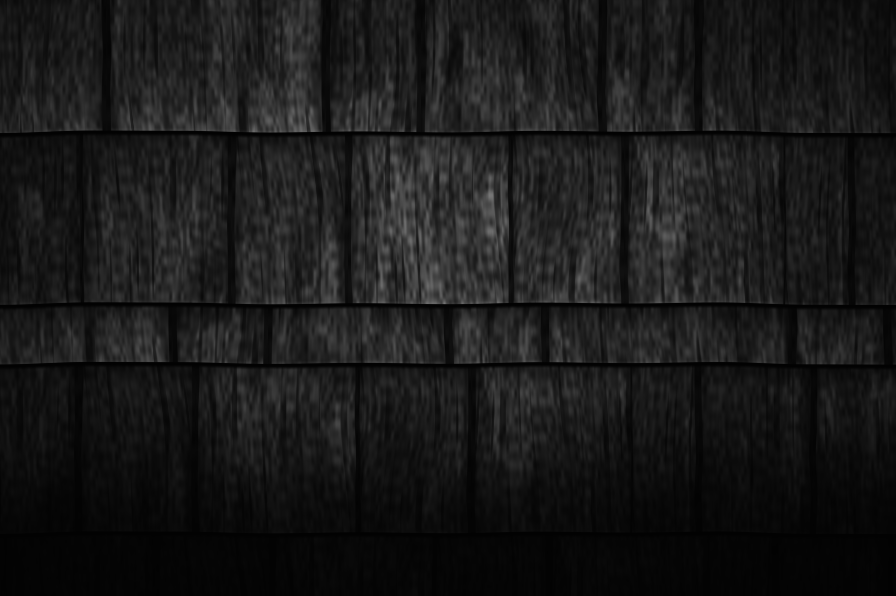
Write a WebGL 1 fragment shader that draws this texture.

```glsl
precision highp float;
// Weathered black wood shingles in five overlapping courses under a soft vignette.
// Two joint layouts (tall and short courses) recur with a sideways shift;
// grain, growth rings and bleached streaks come from stretched value noise.
uniform vec2 u_resolution;

float hash(vec2 p) {
  return fract(sin(dot(p, vec2(127.1, 311.7))) * 43758.545);
}

float noise(vec2 p) {
  vec2 cell = floor(p);
  vec2 f = fract(p);
  f = f * f * (3.0 - 2.0 * f);
  float low = mix(hash(cell), hash(cell + vec2(1.0, 0.0)), f.x);
  float high = mix(hash(cell + vec2(0.0, 1.0)), hash(cell + 1.0), f.x);
  return mix(low, high, f.y);
}

float fbm(vec2 p) {
  float sum = 0.0;
  float amp = 0.53;
  for (int i = 0; i < 4; i++) {
    sum += amp * noise(p);
    p = p * 2.1 + 5.3;
    amp *= 0.5;
  }
  return sum;
}

// Distance from x to the nearest gap edge, negative inside a gap.
float gapDistance(float x, vec4 jointsA, vec4 jointsB, vec4 halfA, vec4 halfB) {
  vec4 d = min(abs(x - jointsA) - halfA, abs(x - jointsB) - halfB);
  vec2 e = min(d.xy, d.zw);
  return min(e.x, e.y);
}

// Bare wood brightness; g is the grain position, up the height above the butt edge.
float woodTone(vec2 g, float up) {
  g.x += 0.14 * noise(g * vec2(1.4, 0.9)) + 0.03 * up;
  float fibre = 0.6 * noise(g * vec2(44.0, 3.5)) + 0.4 * noise(g * vec2(21.0, 1.5));
  float rings = 0.5 + 0.5 * sin(75.0 * (noise(g * vec2(1.8, 0.8)) + 0.3 * g.x));
  float stain = fbm(g * vec2(1.7, 1.0));
  float streaks = fbm(g * vec2(7.0, 1.4)) + 0.22 * exp(-5.0 * up);
  float bleach = smoothstep(0.5, 0.7, streaks);
  float cracks = smoothstep(0.66, 0.88, noise(g * vec2(30.0, 1.3)));
  float pits = noise(g * vec2(40.0, 13.0));
  float tone = 0.06 + 0.16 * fibre + 0.03 * rings + 0.16 * stain + 0.12 * bleach;
  return tone * mix(0.5, 1.2, pits) * (1.0 - 0.5 * cracks);
}

void main() {
  // The canvas is 5.1 units tall, with y running down from the top.
  float px = 5.1 / u_resolution.y;
  vec2 p = vec2(gl_FragCoord.x, u_resolution.y - gl_FragCoord.y) * px;

  // Course: its upper edge, lower edge and sideways shift.
  float y = p.y + 0.03 * (noise(vec2(p.x * 1.3, 3.0)) - 0.5);
  float row = dot(step(vec4(1.13, 2.6, 3.11, 4.56), vec4(y)), vec4(1.0));
  float top = row < 1.0 ? -0.5 : row < 2.0 ? 1.13 : row < 3.0 ? 2.6 : row < 4.0 ? 3.11 : 4.56;
  float butt = row < 1.0 ? 1.13 : row < 2.0 ? 2.6 : row < 3.0 ? 3.11 : row < 4.0 ? 4.56 : 6.0;
  bool tall = row == 1.0 || row > 2.5;
  float x = p.x + (row < 2.0 ? 0.0 : row < 4.0 ? 1.31 : 0.65);
  float up = butt - y;
  float under = y - top;

  // Joints of this course, with wide and hairline gaps.
  vec4 jointsA = tall ? vec4(0.70, 1.98, 2.98, 4.37) : vec4(-0.19, 0.91, 2.79, 3.60);
  vec4 jointsB = tall ? vec4(5.34, 6.71, 7.29, 8.27) : vec4(5.15, 5.98, 8.09, 8.91);
  vec4 halfA = tall ? vec4(0.015, 0.035, 0.03, 0.02) : vec4(0.036);
  vec4 halfB = tall ? vec4(0.032, 0.008, 0.03, 0.028) : vec4(0.036);
  float wobble = 0.02 * (noise(vec2(floor(x * 2.0), up * 3.0)) - 0.5);
  float gap = gapDistance(x + wobble, jointsA, jointsB, halfA, halfB);
  float board = dot(step(jointsA, vec4(x)) + step(jointsB, vec4(x)), vec4(1.0));
  board += tall ? 20.0 : 0.0;

  // Wood, varied from board to board and darker toward its joints.
  vec2 grain = vec2(x, up) + board * vec2(7.3, 3.1);
  float tone = woodTone(grain, up) * mix(0.78, 1.2, hash(vec2(board, 4.0)));
  tone *= mix(0.7, 1.0, smoothstep(0.0, 0.08, gap));
  tone += 0.04 * (1.0 - smoothstep(0.01, 0.035, up));

  // Open gaps, then the shadow cast by the course above.
  float hollow = 0.02 + 0.05 * noise(grain * vec2(30.0, 9.0));
  tone = mix(hollow, tone, smoothstep(-0.7 * px, 0.7 * px, gap));
  tone *= smoothstep(0.012, 0.05, under) * mix(0.65, 1.0, smoothstep(0.03, 0.25, under));
  tone *= smoothstep(0.0, 1.2 * px, up);

  // Vignette, with the lowest course falling into darkness.
  vec2 away = (p - vec2(3.8, 1.95)) / vec2(4.4, 2.6);
  float light = exp(-dot(away, away));
  light *= mix(1.0, 0.3, smoothstep(3.3, 4.8, p.y));
  gl_FragColor = vec4(vec3(tone * light + 0.008), 1.0);
}
```
